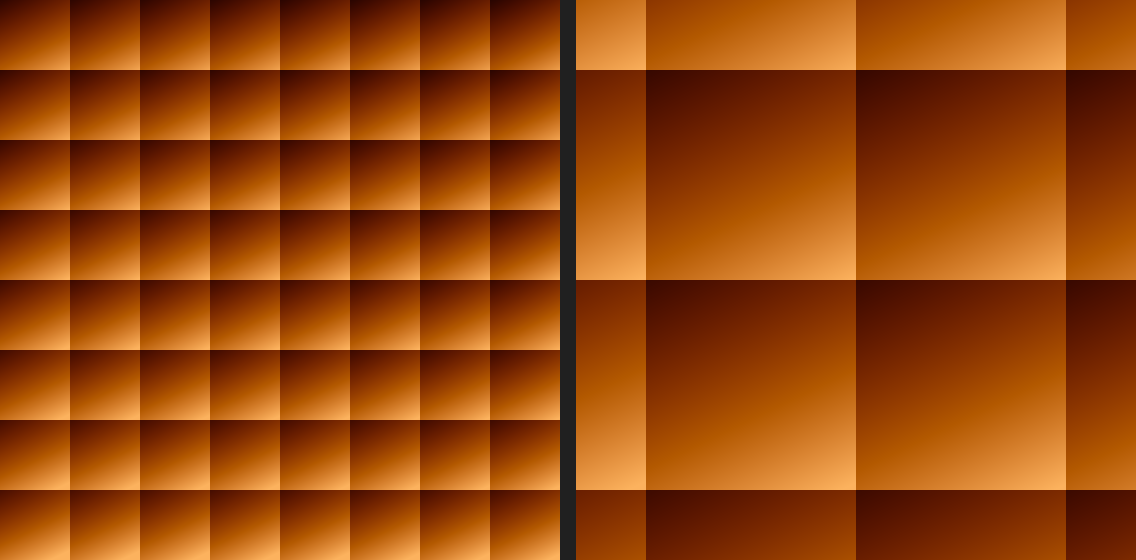
Left: the whole. Right: its middle third, enlarged.
A WebGL 1 fragment shader for this pattern:

```glsl
precision highp float;

uniform vec2 u_resolution;

const float TILES = 8.0;

// Repeating 0..1 ramp whose drop is softened over the given width
vec2 softSaw(vec2 p, vec2 width) {
    vec2 f = fract(p);
    return min(f, (1.0 - f) / width);
}

// Diagonal shade inside one tile, darkest at the top left
float tileShade(vec2 cell) {
    return 0.05 + dot(cell, vec2(0.29, 0.60));
}

// Slow drift between tiles: lighter downwards, slightly darker to the right
float tileDrift(vec2 id) {
    vec2 centred = (id + 0.5) / TILES - 0.5;
    return dot(centred, vec2(-0.035, 0.13));
}

// Deep brown through burnt orange to pale amber
vec3 amberRamp(float t) {
    float red = 0.17 + 0.88 * t;
    float green = 0.02 + 0.2 * t + 0.57 * t * t;
    float blue = 1.13 * (t - 0.604);
    return clamp(vec3(red, green, blue), 0.0, 1.0);
}

void main() {
    vec2 uv = gl_FragCoord.xy / u_resolution;
    vec2 grid = vec2(uv.x, 1.0 - uv.y) * TILES;
    vec2 halfPixel = 0.5 * TILES / u_resolution;

    float shade = tileShade(softSaw(grid, halfPixel)) + tileDrift(floor(grid));
    gl_FragColor = vec4(amberRamp(clamp(shade, -0.05, 0.93)), 1.0);
}
```
